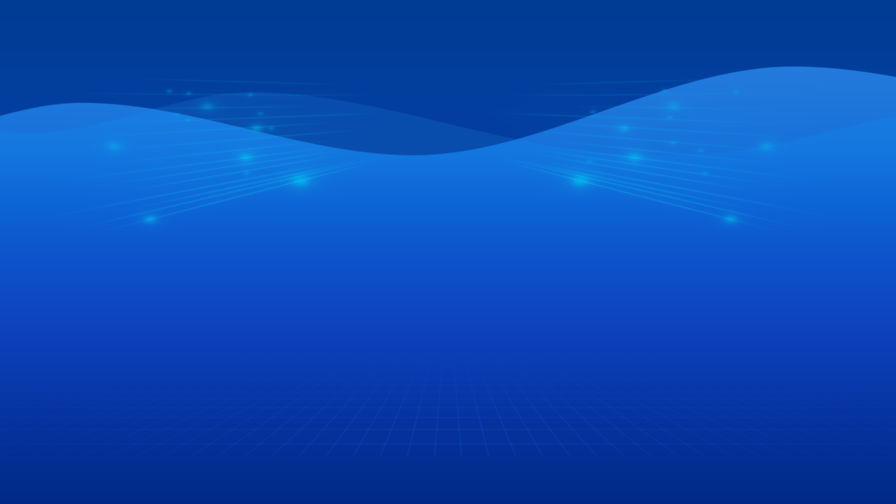
Reproduce this background procedurally as a WebGL 1 fragment shader.

```glsl
precision highp float;

uniform vec2 u_resolution;

const vec3 SKY_TOP = vec3(0.0, 0.235, 0.575);
const vec3 SKY_LOW = vec3(0.01, 0.245, 0.625);
const vec3 BACK_WAVE = vec3(0.03, 0.30, 0.675);
const vec3 CREST = vec3(0.14, 0.48, 0.86);
const vec3 SHALLOW = vec3(0.085, 0.44, 0.85);
const vec3 UPPER = vec3(0.05, 0.38, 0.825);
const vec3 MIDDLE = vec3(0.055, 0.31, 0.785);
const vec3 LOWER = vec3(0.05, 0.25, 0.73);
const vec3 DEEP = vec3(0.02, 0.20, 0.63);
const vec3 FLOOR = vec3(0.0, 0.165, 0.53);
const vec3 VEIL = vec3(-0.01, 0.025, 0.025);
const vec3 CYAN = vec3(0.02, 0.72, 0.93);
const vec3 GRID = vec3(0.03, 0.09, 0.13);

const float MIRROR_X = 0.4915;
const float STREAK_WIDTH = 0.0013;
const float STREAK_GLOW = 0.26;
const float GRID_HORIZON = 0.42;
const float GRID_COLUMN = 0.093;
const float GRID_ROW = 0.35;
const float GRID_WIDTH = 0.0014;

float hash(float n) {
  return fract(sin(n * 127.1) * 43758.5453);
}

float ramp(float a, float b, float v) {
  return clamp((v - a) / (b - a), 0.0, 1.0);
}

// Wave heights: eased slopes between troughs and crests
float frontWave(float x) {
  float h = mix(0.715, 0.796, smoothstep(-0.15, 0.091, x));
  h = mix(h, 0.692, smoothstep(0.091, 0.462, x));
  h = mix(h, 0.868, smoothstep(0.462, 0.885, x));
  return mix(h, 0.758, smoothstep(0.885, 1.3, x));
}

float backWave(float x) {
  float h = mix(0.80, 0.736, smoothstep(-0.2, 0.035, x));
  h = mix(h, 0.817, smoothstep(0.035, 0.28, x));
  h = mix(h, 0.692, smoothstep(0.28, 0.72, x));
  return mix(h, 0.79, smoothstep(0.76, 1.1, x));
}

vec3 waterColor(float y) {
  vec3 c = mix(FLOOR, DEEP, ramp(0.0, 0.18, y));
  c = mix(c, LOWER, ramp(0.18, 0.33, y));
  c = mix(c, MIDDLE, ramp(0.33, 0.46, y));
  c = mix(c, UPPER, ramp(0.46, 0.58, y));
  c = mix(c, SHALLOW, ramp(0.58, 0.70, y));
  return mix(c, CREST, ramp(0.70, 0.87, y));
}

// Perspective floor grid
float floorGrid(vec2 p, float pixel) {
  float drop = max(GRID_HORIZON - p.y, 0.02);
  float column = (p.x - 0.5) / (drop * GRID_COLUMN);
  float row = 1.0 / (drop * GRID_ROW);
  float dx = abs(fract(column) - 0.5) * GRID_COLUMN * drop * 1.778;
  float dy = abs(fract(row) - 0.5) * GRID_ROW * drop * drop;
  float width = GRID_WIDTH + pixel;
  float lines = 1.0 - smoothstep(0.0, width, dx);
  lines += 0.7 * (1.0 - smoothstep(0.0, width, dy));
  float fade = smoothstep(0.1, 0.31, drop) * smoothstep(0.085, 0.105, p.y);
  return lines * fade * (1.0 - 0.6 * abs(2.0 * p.x - 1.0));
}

// Fan of thin streaks, d is the distance from the mirror axis
float streaks(float d, float y, float pixel) {
  float light = 0.0;
  for (int i = 0; i < 14; i++) {
    float k = float(i);
    float t = k / 13.0;
    float start = 0.711 + 0.11 * t * t + 0.008 * hash(k + 3.0);
    float away = abs(y - start + mix(0.455, -0.05, t) * d);
    float near = mix(0.05, 0.13, hash(k + 9.0));
    float far = mix(0.36, 0.48, hash(k + 17.0));
    float fade = smoothstep(near, near + 0.1, d) * (1.0 - smoothstep(0.24, far, d));
    float core = 1.0 - smoothstep(0.0, STREAK_WIDTH + pixel, away);
    light += (core + 0.2 * exp(-away * 130.0)) * fade * mix(1.0, 0.3, t);
  }
  return light * STREAK_GLOW;
}

float spark(vec2 offset, float size) {
  vec2 q = offset * vec2(1.15, 1.0) / size;
  float r = dot(q, q);
  return 0.65 * exp(-r) + 0.2 * exp(-r * 0.2);
}

// Mirrored pairs of beads, then tiny scattered sparks
float sparks(vec2 p, float d) {
  float light = 0.0;
  for (int i = 0; i < 3; i++) {
    float k = float(i);
    vec2 inner = vec2(0.156, 0.641) + k * (vec2(0.0975, 0.042) + k * vec2(-0.0365, 0.005));
    vec2 outer = vec2(0.324, 0.565) + k * (vec2(0.112, 0.178) + k * vec2(-0.072, -0.033));
    light += spark(vec2(d, p.y) - inner, 0.011 - 0.002 * k) * (0.9 - 0.15 * k);
    light += spark(vec2(d, p.y) - outer, 0.008) * (0.65 - 0.1 * k);
  }
  for (int i = 0; i < 16; i++) {
    float k = float(i);
    float side = mod(k, 2.0) * 2.0 - 1.0;
    float x = MIRROR_X + side * mix(0.14, 0.36, hash(k + 31.0));
    float y = mix(0.63, 0.83, hash(k + 57.0));
    light += spark(p - vec2(x, y), 0.0032) * 0.35;
  }
  return light;
}

void main() {
  vec2 p = gl_FragCoord.xy / u_resolution;
  float pixel = 1.0 / u_resolution.y;
  float back = backWave(p.x);
  float inBack = smoothstep(-pixel, pixel, back - p.y);
  float inFront = smoothstep(-pixel, pixel, frontWave(p.x) - p.y);

  // Sky and layered waves
  vec3 color = mix(SKY_LOW, SKY_TOP, ramp(0.78, 1.0, p.y));
  color = mix(color, BACK_WAVE, inBack);
  vec3 water = waterColor(p.y) + VEIL * inBack * smoothstep(0.52, 0.72, p.y);
  color = mix(color, water, inFront);

  // Grid and lights
  color += GRID * floorGrid(p, pixel) * 0.4;
  float d = abs(p.x - MIRROR_X);
  float light = streaks(d, p.y, pixel) + sparks(p, d);
  color = mix(color, CYAN, clamp(light, 0.0, 0.85));
  gl_FragColor = vec4(color, 1.0);
}
```
